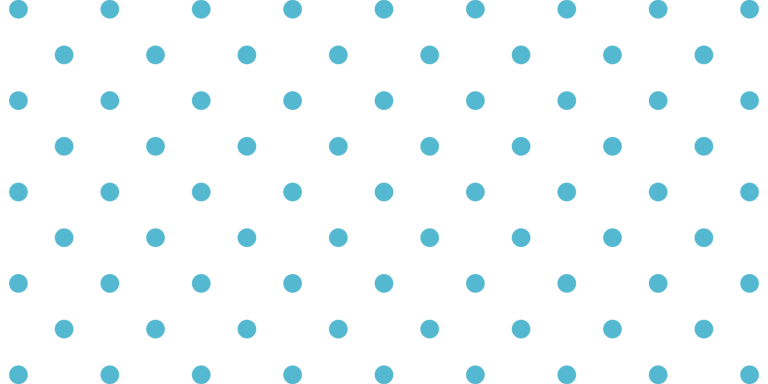
A Shadertoy shader for this pattern:

```glsl
// Staggered blue polka dots on a plain white ground.

const vec3 GROUND = vec3(1.0);
const vec3 DOT_BLUE = vec3(0.33, 0.72, 0.82);

// Lengths are fractions of the canvas height.
const float PITCH = 0.238;
const float DOT_RADIUS = 0.0243;

// Signed distance to the nearest disc of a square grid with a disc at the origin.
float discGrid(vec2 p, float pitch, float radius) {
    vec2 cell = (fract(p / pitch + 0.5) - 0.5) * pitch;
    return length(cell) - radius;
}

// Two square grids, the second shifted by half a pitch both ways.
float staggeredDiscs(vec2 p, float pitch, float radius) {
    return min(discGrid(p, pitch, radius),
               discGrid(p - 0.5 * pitch, pitch, radius));
}

// Antialiased coverage of a shape from its signed distance.
float coverage(float dist, float softness) {
    return 1.0 - smoothstep(-softness, softness, dist);
}

void mainImage(out vec4 fragColor, in vec2 fragCoord) {
    // Centre the pattern so that one dot sits mid-canvas.
    vec2 p = (fragCoord - 0.5 * iResolution.xy) / iResolution.y;
    float pixel = 1.0 / iResolution.y;

    float dist = staggeredDiscs(p, PITCH, DOT_RADIUS);
    vec3 color = mix(GROUND, DOT_BLUE, coverage(dist, 0.8 * pixel));
    fragColor = vec4(color, 1.0);
}
```
